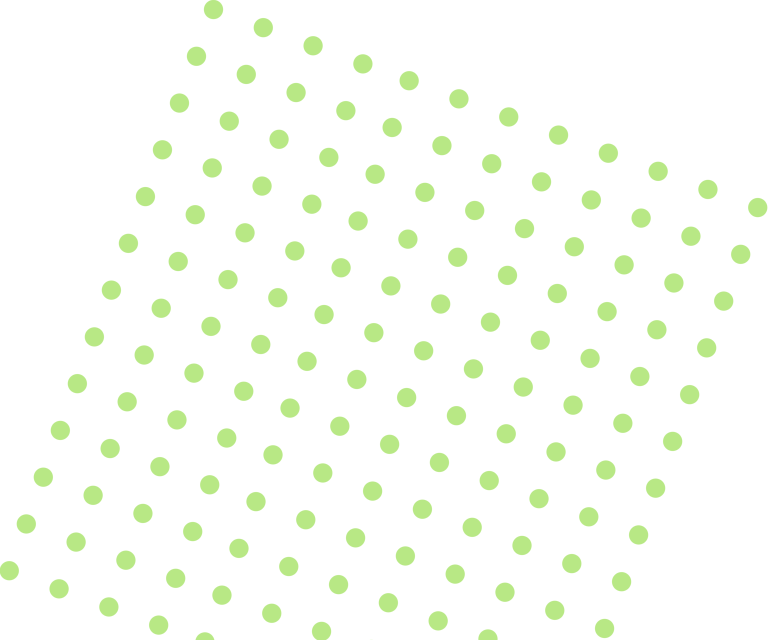
Give the GLSL for this pattern, as a Shadertoy shader.

```glsl
// A tilted grid of flat green dots, 12 columns by 13 rows, on white.
// The canvas is rotated into grid space, the nearest cell is clamped to the
// grid, and one disc is drawn there; one column gap is slightly narrower.

#define COLUMNS 12.0
#define ROWS 13.0
#define TILT 0.3490
#define SPACING vec2(0.0690, 0.0648)
#define FIRST_DOT vec2(0.2780, 0.0124)
#define DOT_RADIUS 0.0125
#define NARROW_GAP 3.0
#define GAP_LOSS 0.0049
#define DOT_COLOR vec3(0.72, 0.91, 0.52)
#define PAPER_COLOR vec3(1.0)

// Rotates canvas space so that columns run along x and rows along y.
vec2 toGrid(vec2 p) {
    float c = cos(TILT), s = sin(TILT);
    return vec2(c * p.x + s * p.y, c * p.y - s * p.x);
}

// Signed distance to the nearest dot of the bounded grid.
float dotDistance(vec2 p) {
    // Close up the columns that follow the narrow gap.
    p.x += GAP_LOSS * step((NARROW_GAP + 0.5) * SPACING.x - 0.5 * GAP_LOSS, p.x);
    vec2 cell = clamp(round(p / SPACING), vec2(0.0), vec2(COLUMNS, ROWS) - 1.0);
    return length(p - cell * SPACING) - DOT_RADIUS;
}

void mainImage(out vec4 fragColor, in vec2 fragCoord) {
    // Canvas widths, measured from the top left corner.
    vec2 canvas = vec2(fragCoord.x, iResolution.y - fragCoord.y) / iResolution.x;
    float pixel = 1.0 / iResolution.x;

    float d = dotDistance(toGrid(canvas - FIRST_DOT));
    float coverage = 1.0 - smoothstep(-0.7 * pixel, 0.7 * pixel, d);

    fragColor = vec4(mix(PAPER_COLOR, DOT_COLOR, coverage), 1.0);
}
```
